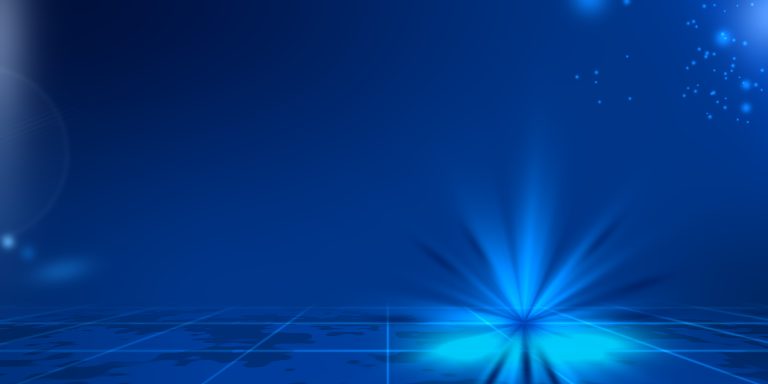
Give the GLSL for this background, as a WebGL 2 fragment shader.

```glsl
#version 300 es
precision highp float;

uniform vec2 u_resolution;
out vec4 outColor;

const float TAU = 6.2831853;
const vec3 NAVY = vec3(0.0, 0.075, 0.27);
const vec3 ROYAL = vec3(0.0, 0.205, 0.53);
const vec3 BEAM_BLUE = vec3(0.0, 0.09, 0.24);
const vec3 AZURE = vec3(0.0, 0.42, 0.62);
const vec3 CYAN = vec3(0.0, 0.80, 0.98);
const vec3 DEEP_BLUE = vec3(0.0, 0.17, 0.62);
const vec3 HAZE = vec3(0.34, 0.35, 0.34);
const vec2 BURST = vec2(1.365, 0.16);
const vec2 VANISH = vec2(1.01, 0.344);
const float HORIZON = 0.225;
const float COLUMN_GAP = 1.40;
const float ROW_GAP = 1.50;
const float ROW_SHIFT = 3.88;
const int SPARKS = 48;

// Direction (radians clockwise from up) and distance of the burst's dark streaks
const vec2 SHADOWS[9] = vec2[9](
  vec2(-0.93, 0.27), vec2(-0.57, 0.23), vec2(0.75, 0.29),
  vec2(1.26, 0.32), vec2(1.52, 0.31), vec2(-1.55, 0.33),
  vec2(-2.62, 0.17), vec2(3.08, 0.12), vec2(2.66, 0.17));

// Centre and radius of the soft lights
const vec3 LIGHTS[7] = vec3[7](
  vec3(1.883, 0.901, 0.020), vec3(1.943, 0.779, 0.012),
  vec3(1.943, 0.719, 0.012), vec3(1.535, 1.010, 0.045),
  vec3(1.632, 0.997, 0.009), vec3(0.021, 0.370, 0.017),
  vec3(0.073, 0.341, 0.020));

float hash(vec2 p) {
  return fract(sin(dot(p, vec2(127.1, 311.7))) * 43758.5453);
}

float noise(vec2 p) {
  vec2 i = floor(p), f = fract(p);
  f = f * f * (3.0 - 2.0 * f);
  return mix(mix(hash(i), hash(i + vec2(1, 0)), f.x),
             mix(hash(i + vec2(0, 1)), hash(i + vec2(1, 1)), f.x), f.y);
}

// Noise around a circle, repeating after `count` cells
float ringNoise(float turn, float count, float seed) {
  float x = fract(turn) * count, i = floor(x);
  float a = hash(vec2(i, seed));
  float b = hash(vec2(mod(i + 1.0, count), seed));
  return mix(a, b, smoothstep(0.0, 1.0, x - i));
}

float blob(vec2 p, vec2 center, vec2 size) {
  vec2 d = (p - center) / size;
  return exp(-dot(d, d));
}

vec2 rotate(vec2 p, float a) {
  return mat2(cos(a), -sin(a), sin(a), cos(a)) * p;
}

vec3 backdrop(vec2 p) {
  float d = length((p - vec2(0.25, 1.02)) * vec2(0.55, 1.0));
  vec3 col = mix(NAVY, ROYAL, smoothstep(0.0, 0.80, d));
  col *= mix(0.80, 1.0, smoothstep(-0.1, 0.6, p.x));
  // Slanted beams from the upper right
  vec2 b = rotate(p - vec2(2.05, 0.85), -0.93);
  float beam = exp(-b.y * b.y / 0.035) * smoothstep(-0.85, 0.0, b.x);
  col += BEAM_BLUE * beam * (0.6 + 0.4 * noise(vec2(b.y * 14.0, 3.0)));
  return col * (1.0 - 0.25 * blob(p, vec2(2.0, 0.22), vec2(0.3, 0.2)));
}

vec3 ground(vec2 p, vec3 col, float pixel) {
  float depth = max(VANISH.y - p.y, 0.05);
  float fade = smoothstep(HORIZON, HORIZON - 0.09, p.y);
  vec2 g = vec2((p.x - VANISH.x) / depth, 1.0 / depth);
  // Map-like patches
  float land = 0.65 * noise(g * vec2(1.6, 2.2)) + 0.35 * noise(g * vec2(6.0, 8.0));
  col *= 1.0 + fade * (0.14 - 0.26 * smoothstep(0.50, 0.57, land));
  // Perspective grid, with distances measured on the canvas
  float column = abs(fract(g.x / COLUMN_GAP + 0.5) - 0.5) * COLUMN_GAP * depth;
  column /= sqrt(1.0 + g.x * g.x);
  float row = abs(fract((g.y - ROW_SHIFT) / ROW_GAP + 0.5) - 0.5) * ROW_GAP * depth * depth;
  float width = max(0.003, pixel);
  float lines = exp(-column * column / (width * width))
              + exp(-row * row / (width * width));
  float glow = 0.25 + 0.55 * blob(p, BURST, vec2(0.65, 0.4));
  return col + vec3(0.02, 0.34, 0.48) * lines * fade * glow;
}

vec3 burst(vec2 p, vec3 col) {
  vec2 q = p - BURST;
  float r = length(q), a = atan(q.x, q.y), turn = a / TAU + 0.5;
  float rays = 0.6 * ringNoise(turn, 23.0, 1.0) + 0.4 * ringNoise(turn, 61.0, 2.0);
  float reach = 0.10 + 0.13 * rays + 0.09 * exp(-pow((a - 0.12) / 0.16, 2.0));
  col += AZURE * exp(-r * r / (reach * reach)) * (0.45 + 0.8 * rays);
  col += AZURE * 0.22 * exp(-r / 0.22) * rays;
  // Bright wings and the fan over the floor
  float wings = blob(p, vec2(1.22, 0.095), vec2(0.13, 0.045))
              + blob(p, vec2(1.53, 0.100), vec2(0.14, 0.045))
              + 0.5 * blob(p, vec2(1.37, 0.07), vec2(0.22, 0.07));
  col = mix(col, CYAN, clamp(wings * (0.55 + 0.8 * rays), 0.0, 0.97));
  col = mix(col, DEEP_BLUE, 0.8 * blob(p, vec2(1.365, 0.155), vec2(0.055, 0.03)));
  for (int i = 0; i < 9; i++) {
    vec2 s = rotate(q, -SHADOWS[i].x);
    float streak = blob(s, vec2(0.0, SHADOWS[i].y), vec2(0.013, 0.075));
    col = mix(col, NAVY * 1.3, (i < 6 ? 0.55 : 0.85) * streak);
  }
  return col;
}

vec3 sparkles(vec2 p, float pixel) {
  vec3 light = vec3(0.0);
  for (int i = 0; i < SPARKS; i++) {
    float k = float(i);
    vec2 h = vec2(hash(vec2(k, 4.0)), hash(vec2(k, 9.0)));
    vec2 c = i < 6 ? vec2(1.50, 0.72) + h * vec2(0.17, 0.26)
                   : vec2(1.78, 0.68) + h * vec2(0.21, 0.31);
    float size = max(mix(0.002, 0.005, hash(vec2(k, 17.0))), pixel * 0.7);
    light += vec3(0.03, 0.32, 0.50) * blob(p, c, vec2(size));
  }
  for (int i = 0; i < 7; i++) {
    vec3 tint = i == 5 ? vec3(0.25, 0.38, 0.38) : vec3(0.03, 0.28, 0.42);
    float power = i == 6 ? 0.4 : 1.0;
    light += tint * power * blob(p, LIGHTS[i].xy, vec2(LIGHTS[i].z));
  }
  return light;
}

vec3 lensHaze(vec2 p) {
  float side = blob(p, vec2(-0.01, 0.92), vec2(0.085, 0.24));
  float lower = 0.3 * blob(p, vec2(-0.02, 0.55), vec2(0.09, 0.25));
  float corner = blob(p, vec2(2.01, 0.96), vec2(0.09, 0.10));
  float lens = 0.42 * blob(rotate(p - vec2(0.16, 0.295), 0.2), vec2(0.0), vec2(0.075, 0.03));
  float ring = length(p - vec2(-0.05, 0.60)) - 0.225;
  float halo = 0.08 * exp(-ring * ring / 0.00008) + 0.05 * smoothstep(0.01, -0.02, ring);
  // Fine slanted scratches
  vec2 s = rotate(p - vec2(0.0, 0.64), 0.38);
  float scratch = 0.06 * pow(0.5 + 0.5 * sin(s.y * 500.0), 3.0)
                * blob(s, vec2(0.1, 0.0), vec2(0.12, 0.025));
  return HAZE * (side + lower + corner + halo + scratch) + vec3(0.10, 0.35, 0.45) * lens;
}

void main() {
  vec2 p = gl_FragCoord.xy / u_resolution.y;
  p.x *= 2.0 * u_resolution.y / u_resolution.x;
  float pixel = 1.0 / u_resolution.y;
  vec3 col = ground(p, backdrop(p), pixel);
  col = burst(p, col);
  col += sparkles(p, pixel) + lensHaze(p);
  outColor = vec4(clamp(col, 0.0, 1.0), 1.0);
}
```
